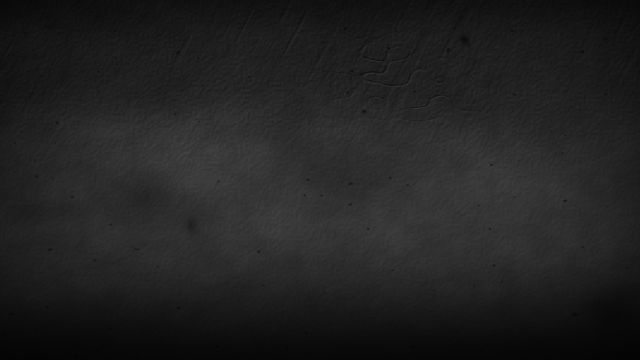
This texture is drawn by a Shadertoy shader. Its source:

```glsl
float hash(vec2 c) {
    vec3 q = fract(vec3(c.xyx) * 0.1031);
    q += dot(q, q.yzx + 33.33);
    return fract((q.x + q.y) * q.z);
}

float noise(vec2 p) {
    vec2 c = floor(p), f = fract(p);
    f = f * f * (3.0 - 2.0 * f);
    return mix(mix(hash(c), hash(c + vec2(1, 0)), f.x),
               mix(hash(c + vec2(0, 1)), hash(c + 1.0), f.x), f.y);
}

float fbm(vec2 p) {
    float sum = 0.0, amp = 0.5;
    for (int i = 0; i < 5; i++) {
        sum += amp * noise(p);
        p = mat2(1.6, 1.2, -1.2, 1.6) * p + 7.3;
        amp *= 0.5;
    }
    return sum;
}

// Soft elliptical patch, 1 at its centre
float patchAt(vec2 p, vec2 centre, vec2 radius) {
    vec2 d = (p - centre) / radius;
    return exp(-dot(d, d));
}

// Plaster surface: grain, slanted scratches and wrinkled cracks
float height(vec2 p) {
    float rough = 0.55 + 0.6 * smoothstep(0.45, 0.85, p.y);
    float h = rough * (0.5 * fbm(p * 42.0) + 0.45 * noise(p * 150.0));

    vec2 slant = mat2(0.88, 0.47, -0.47, 0.88) * p;
    float scratch = smoothstep(0.68, 0.9, noise(slant * vec2(75.0, 9.0)));
    h -= 0.4 * scratch * smoothstep(0.5, 0.9, p.y) * smoothstep(0.35, 0.65, fbm(p * 4.0));

    vec2 warped = p + 0.03 * vec2(fbm(p * 14.0), fbm(p * 14.0 + 31.0));
    float ridge = 1.0 - abs(2.0 * noise(warped * vec2(17.0, 30.0)) - 1.0);
    float wrinkled = patchAt(p, vec2(1.03, 0.81), vec2(0.12, 0.09))
                   + 0.7 * patchAt(p, vec2(1.22, 0.72), vec2(0.13, 0.09));
    return h - 0.8 * smoothstep(0.84, 1.0, ridge) * wrinkled;
}

// Sparse dark pits, one candidate per cell
float pits(vec2 p) {
    vec2 cell = floor(p * 17.0);
    vec2 centre = 0.2 + 0.6 * vec2(hash(cell + 3.1), hash(cell + 9.7));
    vec2 d = (fract(p * 17.0) - centre) * vec2(1.0, 1.4);
    float size = 0.03 + 0.06 * hash(cell + 17.0);
    float present = step(0.8, hash(cell + 41.0));
    return present * (1.0 - smoothstep(size * 0.4, size * 1.5, length(d)));
}

void mainImage(out vec4 fragColor, in vec2 fragCoord) {
    vec2 p = fragCoord / iResolution.y;
    float side = abs(2.0 * fragCoord.x / iResolution.x - 1.0);

    // Broad light band with dark borders
    float light = 0.025 + 0.175 * smoothstep(-0.03, 0.36, p.y)
                * (1.0 - 0.48 * smoothstep(0.48, 0.9, p.y))
                * (1.0 - 0.6 * smoothstep(0.86, 1.03, p.y));
    light *= 1.0 - 0.42 * side * side * side;

    // Large glows and smudges, with ragged outlines
    vec2 w = p + 0.1 * (vec2(fbm(p * 6.0), fbm(p * 6.0 + 19.0)) - 0.48);
    light += 0.045 * patchAt(w, vec2(0.57, 0.61), vec2(0.28, 0.15));
    light += 0.025 * patchAt(w, vec2(1.48, 0.45), vec2(0.3, 0.17));
    light += 0.018 * patchAt(w, vec2(0.25, 0.4), vec2(0.25, 0.05));
    light -= 0.045 * patchAt(w, vec2(0.4, 0.45), vec2(0.11, 0.06));
    light -= 0.022 * patchAt(w, vec2(0.13, 0.41), vec2(0.12, 0.04));
    light -= 0.024 * patchAt(w, vec2(0.93, 0.52), vec2(0.14, 0.08));
    light -= 0.02 * patchAt(w, vec2(0.47, 0.75), vec2(0.1, 0.05));
    light -= 0.025 * patchAt(w, vec2(1.72, 0.16), vec2(0.09, 0.06));

    // Cloudy stains, stretched sideways
    light *= 1.0 + 0.32 * (fbm(p * vec2(4.0, 8.0) + 5.0) - 0.48);
    light *= 1.0 + 0.22 * (fbm(p * 22.0 + 11.0) - 0.48);

    // Relief lit from the upper left
    float relief = height(p) - height(p + vec2(-0.0025, 0.003));
    light *= 1.0 + clamp(0.65 * relief, -0.4, 0.4);

    // Scattered pits and a few larger dents
    float dents = 0.45 * pits(p + 0.006 * noise(p * 90.0));
    dents += 0.6 * patchAt(w, vec2(1.308, 0.894), vec2(0.011, 0.012));
    dents += 0.6 * patchAt(p, vec2(1.012, 0.69), vec2(0.006, 0.005));
    dents += 0.6 * patchAt(p, vec2(1.597, 0.125), vec2(0.008, 0.004));
    dents += 0.3 * patchAt(w, vec2(0.54, 0.37), vec2(0.018, 0.024));
    light *= 1.0 - min(dents, 0.75);

    fragColor = vec4(vec3(clamp(light, 0.0, 1.0)), 1.0);
}
```
